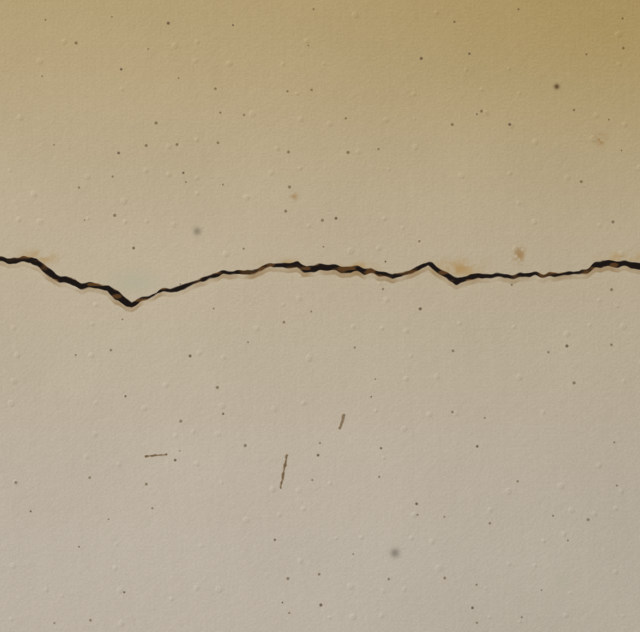
A Shadertoy shader for this texture:

```glsl
const int CRACK_POINTS = 24;
const vec2 crackPath[CRACK_POINTS] = vec2[](
    vec2(-0.005, 0.589), vec2(0.050, 0.588), vec2(0.066, 0.579), vec2(0.086, 0.563),
    vec2(0.121, 0.549), vec2(0.171, 0.545), vec2(0.188, 0.530), vec2(0.208, 0.519),
    vec2(0.250, 0.538), vec2(0.279, 0.541), vec2(0.309, 0.551), vec2(0.342, 0.566),
    vec2(0.401, 0.571), vec2(0.428, 0.581), vec2(0.471, 0.583), vec2(0.484, 0.576),
    vec2(0.566, 0.574), vec2(0.621, 0.564), vec2(0.678, 0.581), vec2(0.724, 0.555),
    vec2(0.757, 0.563), vec2(0.917, 0.566), vec2(0.954, 0.584), vec2(1.020, 0.579));
const float crackWidth[CRACK_POINTS] = float[](
    0.0035, 0.0040, 0.0050, 0.0045, 0.0045, 0.0035, 0.0065, 0.0040,
    0.0012, 0.0040, 0.0025, 0.0025, 0.0028, 0.0020, 0.0040, 0.0050,
    0.0042, 0.0030, 0.0030, 0.0045, 0.0030, 0.0025, 0.0040, 0.0050);

float hash(vec2 p) {
    return fract(sin(dot(p, vec2(127.1, 311.7))) * 43758.545);
}

float noise(vec2 p) {
    vec2 i = floor(p), f = fract(p);
    f = f * f * (3.0 - 2.0 * f);
    return mix(mix(hash(i), hash(i + vec2(1, 0)), f.x),
               mix(hash(i + vec2(0, 1)), hash(i + vec2(1, 1)), f.x), f.y);
}

float fbm(vec2 p) {
    float sum = 0.0, amp = 0.5;
    for (int i = 0; i < 4; i++) {
        sum += amp * noise(p);
        p = p * 2.03 + 17.3;
        amp *= 0.5;
    }
    return sum;
}

// Distance to a segment whose half width varies from wa to wb
float taperedSegment(vec2 p, vec2 a, vec2 b, float wa, float wb) {
    vec2 ab = b - a;
    float t = clamp(dot(p - a, ab) / dot(ab, ab), 0.0, 1.0);
    return length(p - a - ab * t) - mix(wa, wb, t);
}

float crackDistance(vec2 p) {
    p.y += 0.006 * (noise(vec2(p.x * 85.0, 3.0)) - 0.5);
    float d = 1.0;
    for (int i = 0; i < CRACK_POINTS - 1; i++)
        d = min(d, taperedSegment(p, crackPath[i], crackPath[i + 1], crackWidth[i], crackWidth[i + 1]));
    return d + 0.0022 * (noise(p * 130.0) - 0.5);
}

float glow(vec2 p, vec2 center, vec2 size) {
    vec2 q = (p - center) / size;
    return exp(-dot(q, q));
}

float scratch(vec2 p, vec2 a, vec2 b, float width, float px) {
    float d = taperedSegment(p, a, b, width, width * 0.6) + 0.002 * (noise(p * 220.0) - 0.5);
    return 1.0 - smoothstep(-px, px, d);
}

// One randomly placed dot per occupied grid cell
float specks(vec2 p, float cells, float density, float radius, float seed, float px) {
    vec2 cell = floor(p * cells) + seed;
    vec2 center = 0.25 + 0.5 * vec2(hash(cell + 4.7), hash(cell + 9.2));
    float r = radius * mix(0.4, 1.0, hash(cell + 2.9));
    float d = length(fract(p * cells) - center) / cells - r;
    return step(hash(cell), density) * (1.0 - smoothstep(-px, px, d));
}

float wallHeight(vec2 p, float px) {
    float streaks = fbm(vec2(p.x * 42.0 + p.y * 7.0, p.y * 9.0));
    return 0.45 * streaks + 0.3 * fbm(p * 75.0) + 0.14 * noise(p * 290.0)
         + 0.45 * specks(p, 24.0, 0.3, 0.0045, 31.0, px * 1.5);
}

void mainImage(out vec4 fragColor, in vec2 fragCoord) {
    vec2 p = fragCoord / iResolution.y;
    float px = 1.0 / iResolution.y;

    // Painted wall, warmer toward the upper right
    vec3 color = mix(vec3(0.735, 0.695, 0.635), vec3(0.735, 0.680, 0.580), smoothstep(0.1, 0.65, p.y));
    color = mix(color, vec3(0.705, 0.625, 0.460), smoothstep(0.55, 1.05, p.y + 0.06 * (p.x - 0.5)));
    color -= vec3(0.035, 0.045, 0.075) * glow(p, vec2(1.02, 1.02), vec2(0.4, 0.22));
    color -= vec3(0.030, 0.028, 0.030) * smoothstep(0.35, 1.0, p.x) * (1.0 - 0.5 * p.y);
    color += 0.025 * (fbm(p * 7.0) - 0.47);

    // Raking light over streaks and bumps
    vec2 lightStep = vec2(-0.0018, 0.0018);
    color += 0.12 * (wallHeight(p, px) - wallHeight(p + lightStep, px));
    color += 0.016 * (hash(floor(p * 512.0)) - 0.5);

    // Scattered pits
    color = mix(color, color * vec3(0.62, 0.57, 0.50), 0.75 * specks(p, 19.0, 0.28, 0.0024, 5.0, px));
    color = mix(color, vec3(0.32, 0.26, 0.20), 0.7 * specks(p + 0.37, 13.0, 0.13, 0.0024, 71.0, px));

    // Rust blots and pale patches
    float rust = glow(p, vec2(0.950, 0.779), vec2(0.008)) + glow(p, vec2(0.822, 0.597), vec2(0.009, 0.011));
    rust += 0.7 * glow(p, vec2(0.465, 0.689), vec2(0.006));
    color = mix(color, vec3(0.58, 0.43, 0.24), 0.65 * rust * smoothstep(0.2, 0.65, noise(p * 190.0)));
    color = mix(color, vec3(0.30, 0.21, 0.13), 0.8 * glow(p, vec2(0.881, 0.863), vec2(0.004)));
    float pale = glow(p, vec2(0.215, 0.553), vec2(0.035, 0.018)) + glow(p, vec2(0.890, 0.080), vec2(0.012));
    color = mix(color, vec3(0.68, 0.67, 0.58), 0.5 * pale);
    color *= 1.0 - 0.25 * glow(p, vec2(0.625, 0.125), vec2(0.007)) - 0.22 * glow(p, vec2(0.312, 0.634), vec2(0.006));

    // Short scratches
    float marks = scratch(p, vec2(0.230, 0.278), vec2(0.263, 0.281), 0.0015, px);
    marks = max(marks, scratch(p, vec2(0.454, 0.279), vec2(0.444, 0.228), 0.0020, px));
    marks = max(marks, 0.8 * scratch(p, vec2(0.544, 0.342), vec2(0.538, 0.323), 0.0028, px));
    color = mix(color, vec3(0.40, 0.31, 0.20), 0.8 * marks);

    // Stained lips around the crack
    float d = crackDistance(p);
    float below = crackDistance(p - vec2(0.0, 0.006));
    float above = crackDistance(p + vec2(0.0, 0.006));
    float stain = glow(p, vec2(0.060, 0.593), vec2(0.025, 0.010)) + glow(p, vec2(0.725, 0.575), vec2(0.035, 0.014));
    stain += glow(p, vec2(0.560, 0.577), vec2(0.030, 0.008)) + glow(p, vec2(0.990, 0.590), vec2(0.035, 0.010));
    stain += 0.8 * glow(p, vec2(0.445, 0.584), vec2(0.030, 0.006));
    color = mix(color, vec3(0.66, 0.51, 0.28), 0.65 * clamp(stain, 0.0, 1.0) * smoothstep(0.2, 0.7, fbm(p * 70.0)));
    color += 0.04 * exp(-max(d, 0.0) * 220.0) * smoothstep(-0.002, 0.004, below - above);
    color = mix(color, vec3(0.50, 0.37, 0.20), 0.55 * (1.0 - smoothstep(0.0, 0.0035, above)) * noise(p * 60.0));

    // Dark opening with brown broken edges
    vec3 cavity = mix(vec3(0.11, 0.09, 0.08), vec3(0.34, 0.23, 0.13), smoothstep(0.45, 0.85, noise(p * vec2(70.0, 160.0))));
    color = mix(color, cavity, 1.0 - smoothstep(-px, px * 1.2, d));
    fragColor = vec4(color, 1.0);
}
```
